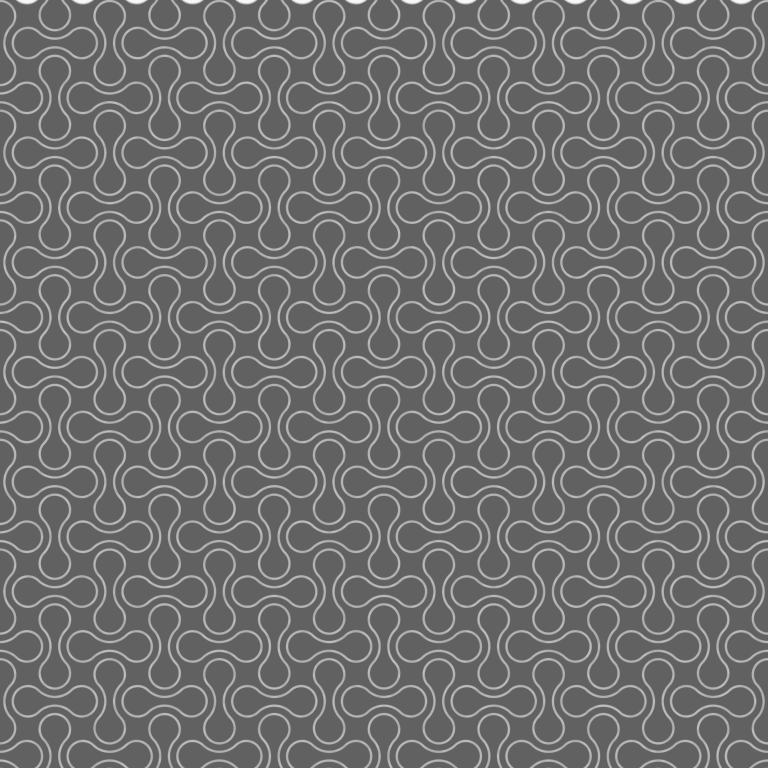
Reproduce this pattern procedurally as a Shadertoy shader.

```glsl
// Interlocking outlined dumbbells, alternately horizontal and vertical, on dark grey.

float hash(vec2 p) {
    return fract(sin(dot(p, vec2(127.1, 311.7))) * 43758.5453);
}

float valueNoise(vec2 p) {
    vec2 i = floor(p), f = fract(p);
    f = f * f * (3.0 - 2.0 * f);
    return mix(mix(hash(i), hash(i + vec2(1, 0)), f.x),
               mix(hash(i + vec2(0, 1)), hash(i + vec2(1, 1)), f.x), f.y);
}

// Signed distance to a horizontal dumbbell: round lobes joined by tangent concave arcs
float dumbbell(vec2 p) {
    p = abs(p);
    vec2 lobe = vec2(0.49, 0.0);
    vec2 waist = vec2(0.0, 1.0 - lobe.x);
    float radius = 0.277;
    bool inNeck = p.x / lobe.x + p.y / waist.y < 1.0;
    return inNeck ? distance(lobe, waist) - radius - distance(p, waist)
                  : distance(p, lobe) - radius;
}

void mainImage(out vec4 fragColor, in vec2 fragCoord) {
    // Fourteen half-repeats across, with centres on integer points
    vec2 p = 14.0 * fragCoord / iResolution.y - vec2(0.0, 0.216);
    float px = 14.0 / iResolution.y;
    vec2 nearest = floor(p + 0.5);

    // Nearest outline, and the filled row that only peeks in at the top edge
    float outline = 1e3, topFill = 1e3;
    for (int y = -1; y <= 1; y++)
    for (int x = -1; x <= 1; x++) {
        vec2 cell = nearest + vec2(x, y);
        vec2 q = p - cell;
        bool horizontal = mod(cell.x + cell.y, 2.0) < 0.5;
        float d = dumbbell(horizontal ? q : q.yx);
        outline = min(outline, abs(d));
        if (horizontal && cell.y > 13.5) topFill = min(topFill, d);
    }

    // Thin pale line with slightly uneven strength
    float line = 1.0 - smoothstep(0.021 - 0.75 * px, 0.021 + 0.75 * px, outline);
    line *= mix(0.84, 1.08, valueNoise(p * 11.0));

    vec3 color = mix(vec3(0.38), vec3(0.72, 0.72, 0.725), line);
    color = mix(color, vec3(0.97), 1.0 - smoothstep(-px, px, topFill));
    fragColor = vec4(color, 1.0);
}
```
